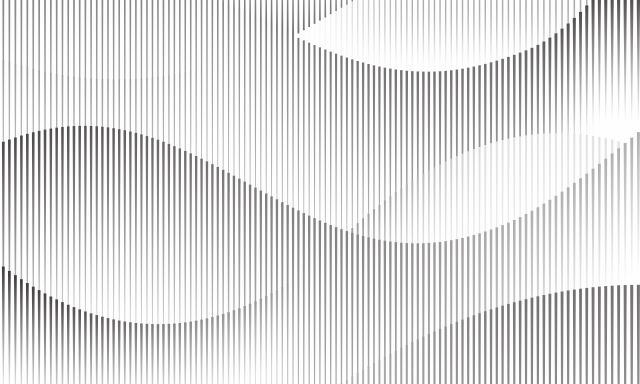
This background is drawn by a WebGL 1 fragment shader. Its source:

```glsl
precision highp float;

uniform vec2 u_resolution;

#define PAPER vec3(0.995)
#define INK vec3(0.235, 0.22, 0.225)
#define PITCH 0.0088
#define WAVE_FREQ 6.03
#define BOWL_FREQ 6.14

float stripeOffset;   // distance from the stripe centre, in stripe periods
float pixelSpan;      // one pixel, in stripe periods

// Running stripe number; the spacing widens slightly towards both sides
float stripePhase(float x) {
  return (x - 0.0052) * (113.4 + (x - 0.34) * (23.74 - 24.6 * x));
}

// Exact share of a pixel covered by a stripe of the given width
float stripeCoverage(float width) {
  float halfPixel = 0.5 * pixelSpan;
  float right = min(stripeOffset + halfPixel, 0.5 * width);
  float left = max(stripeOffset - halfPixel, -0.5 * width);
  return max(right - left, 0.0) / pixelSpan;
}

float parabola(float x, float centre, float level, float curve) {
  return level + curve * (x - centre) * (x - centre);
}

// Extra lift of a wave past a given point
float lift(float x, float start, float amount) {
  float d = max(x - start, 0.0);
  return amount * d * d;
}

// Sheet of stripes hanging from an edge; width and ink run from edge to reach
vec3 sheet(vec3 below, float depth, float reach, vec2 width, vec2 ink, float opacity) {
  float t = clamp(depth / reach, 0.0, 1.0);
  float amount = stripeCoverage(mix(width.x, width.y, t)) * mix(ink.x, ink.y, t);
  float inside = clamp(depth * u_resolution.x + 0.5, 0.0, 1.0);
  return mix(below, mix(PAPER, INK, amount), inside * opacity);
}

void main() {
  // Width spans 0 to 1, y runs down from the top
  vec2 p = vec2(gl_FragCoord.x, u_resolution.y - gl_FragCoord.y) / u_resolution.x;
  float phase = stripePhase(p.x);
  stripeOffset = fract(phase + 0.5) - 0.5;
  pixelSpan = (stripePhase(p.x + 0.001) - phase) * 1000.0 / u_resolution.x;

  // Edges are sampled at stripe centres, which gives flat stripe ends
  float x = p.x - stripeOffset * PITCH;
  float y = p.y;

  // Wedge at the top
  vec3 color = sheet(PAPER, y + 0.01, 0.07, vec2(0.25, 0.36), vec2(0.62, 0.72), 1.0);

  // Pale bowl
  float bowlSide = 0.056 - 0.597 * (x - 0.46);
  float bowlInk = 0.42 * smoothstep(0.46, 0.66, x);
  color = sheet(color, y - bowlSide, 1.0, vec2(0.25), vec2(bowlInk * (1.0 - smoothstep(0.0, 0.12, y))), 1.0);

  // Upper wave
  float upper = 0.112 - 0.0792 * (1.0 - cos(BOWL_FREQ * (x - 0.6667))) - lift(x, 0.823, 3.07);
  float toRight = smoothstep(0.3, 0.65, x);
  float farRight = smoothstep(0.75, 0.95, x);
  color = sheet(color, y - max(upper, -0.01), mix(0.27, 0.2, farRight),
                vec2(mix(0.3, 0.45, toRight), 0.15) + vec2(0.06 * farRight, 0.0),
                vec2(mix(0.62, 0.72, toRight) + 0.2 * farRight, mix(0.35, 0.0, farRight)), 1.0);

  // Faint fold at the upper left
  color = sheet(color, y - parabola(x, 0.182, 0.124, -0.98), 0.15,
                vec2(0.29, 0.17), vec2(0.5, 0.32), 1.0 - smoothstep(0.2, 0.38, x));

  // Light arc on the right
  float arcInk = mix(0.5, 0.14, smoothstep(0.55, 0.8, x));
  color = sheet(color, y - parabola(x, 0.872, 0.208, 1.436), 0.13,
                vec2(0.36, 0.2), vec2(arcInk, 0.1), 1.0);

  // Main wave
  float wave = 0.2884 - 0.0918 * cos(WAVE_FREQ * (x - 0.1302)) - lift(x, 0.781, 0.78);
  float waveInk = mix(0.92, 0.64, smoothstep(0.0, 0.5, x)) - 0.24 * smoothstep(0.5, 0.85, x);
  float waveEnd = mix(0.22, 0.4, smoothstep(0.3, 0.5, x)) * (1.0 - smoothstep(0.65, 0.9, x));
  color = sheet(color, y - wave, mix(0.29, 0.22, farRight),
                vec2(0.45, 0.17), vec2(waveInk, waveEnd), 1.0);

  // Lower left hollow
  float hollowInk = mix(0.98, 0.52, smoothstep(0.0, 0.4, x));
  color = sheet(color, y - parabola(x, 0.247, 0.5065, -1.54), mix(0.18, 0.12, smoothstep(0.0, 0.25, x)),
                vec2(0.47, 0.2), vec2(hollowInk, 0.12), 1.0 - smoothstep(0.38, 0.49, x));

  // Lower right hill
  float hill = smoothstep(0.5, 0.85, x);
  color = sheet(color, y - parabola(x, 1.0, 0.445, 0.707), 0.17,
                vec2(mix(0.35, 0.46, hill), 0.32), vec2(mix(0.38, 0.72, hill), mix(0.34, 0.55, hill)), 1.0);

  gl_FragColor = vec4(color, 1.0);
}
```
